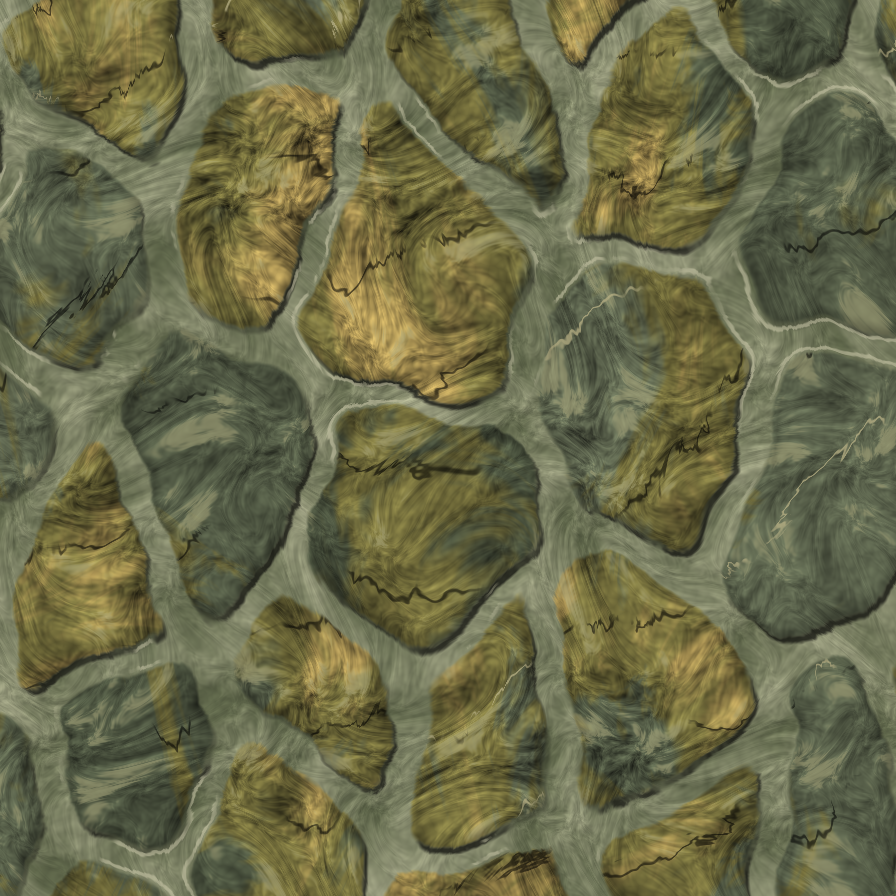
A three.js fragment shader for this texture:

```glsl
// Rubble stone wall: upright, irregular slate and ochre stones set in pale mortar.
// Staggered cellular borders shape the stones; warped layered sines stain them,
// and fine cellular grit and an upper-left light roughen the surface.

varying vec2 vUv;

vec2 hash2(vec2 c) {
  return fract(sin(vec2(dot(c, vec2(127.1, 311.7)), dot(c, vec2(269.5, 183.3)))) * 43758.545);
}

// Layered sines, each octave turned and bent by the one before; about -0.8 to 0.8
float layers(vec2 p) {
  float sum = 0.0, amp = 0.5;
  for (int i = 0; i < 6; i++) {
    p = mat2(1.5, 1.1, -1.1, 1.5) * p + 1.2 * sin(p.yx + float(i) * 1.7);
    sum += amp * sin(p.x) * cos(p.y);
    amp *= 0.68;
  }
  return sum;
}

// Distance to the nearest grain centre
float cellular(vec2 p) {
  vec2 base = floor(p);
  float nearest = 4.0;
  for (int j = -1; j <= 1; j++)
    for (int i = -1; i <= 1; i++) {
      vec2 c = base + vec2(i, j);
      nearest = min(nearest, length(c + hash2(c) - p));
    }
  return nearest;
}

// Stone centre, with every second column shifted by half a stone
vec2 site(vec2 c) {
  return c + 0.12 + 0.76 * hash2(c + 7.0) + vec2(0.0, 0.5 * mod(c.x, 2.0));
}

// x: depth inside the stone in canvas units, yz: random values of the stone
vec3 stone(vec2 uv) {
  vec2 grid = vec2(5.0, 3.7);
  vec2 bend = 0.010 * sin(uv.yx * vec2(19.0, 23.0) + 2.0) + 0.004 * sin(uv.yx * vec2(61.0, 53.0));
  vec2 p = (uv + bend) * grid;
  vec2 base = floor(p), cell = base, centre = base;
  float nearest = 20.0;
  for (int j = -2; j <= 2; j++)
    for (int i = -2; i <= 2; i++) {
      vec2 c = base + vec2(i, j);
      vec2 s = site(c);
      float d = dot(s - p, s - p);
      if (d < nearest) { nearest = d; cell = c; centre = s; }
    }

  // Soft minimum over the borders rounds the corners
  float sum = 0.0;
  for (int j = -2; j <= 2; j++)
    for (int i = -2; i <= 2; i++) {
      if (i == 0 && j == 0) continue;
      vec2 span = site(cell + vec2(i, j)) - centre;
      float border = dot(centre + 0.5 * span - p, span) / length(span * grid);
      sum += exp(-95.0 * border);
    }
  vec2 id = hash2(cell + 31.0);
  float gap = 0.011 + 0.012 * id.y;
  return vec3(-log(sum) / 95.0 - gap, id);
}

float cover(float depth) {
  return smoothstep(-0.002, 0.003, depth);
}

void main() {
  // Surface noise at several scales
  vec2 fine = vUv * 19.0;
  float rough = layers(fine);
  float relief = rough - layers(fine + vec2(-0.06, 0.08));
  float patches = layers(vUv * 5.0 + 3.0);
  float grit = cellular(vUv * 85.0 + 0.5 * rough);

  // Stone outline, and the same outline seen toward the light
  vec3 here = stone(vUv);
  float chip = 0.006 * rough + 0.003 * patches;
  float depth = here.x + chip;
  float mask = cover(depth);
  float slope = cover(stone(vUv + vec2(-0.004, 0.007)).x + chip) - mask;
  vec2 id = here.yz;

  // Mortar: pale sandy ridges with grey-green stains
  float pale = 0.45 + 0.5 * rough + 0.35 * patches;
  vec3 mortar = mix(vec3(0.37, 0.40, 0.29), vec3(0.62, 0.63, 0.51), clamp(pale, 0.0, 1.0));
  mortar *= 1.04 - 0.12 * grit + 0.22 * relief;

  // Stone: slate, olive and ochre, mixed by stone and by stain
  float stain = layers(vUv * vec2(9.0, 6.0) + id * 20.0);
  float warmth = id.x + 0.65 * stain + 0.25 * patches;
  vec3 slate = mix(vec3(0.25, 0.28, 0.21), vec3(0.38, 0.41, 0.32), id.y);
  vec3 olive = vec3(0.41, 0.39, 0.21);
  vec3 ochre = vec3(0.60, 0.51, 0.29);
  vec3 rock = mix(slate, olive, smoothstep(0.25, 0.60, warmth));
  rock = mix(rock, ochre, 0.85 * smoothstep(0.72, 1.25, warmth));
  float coarse = mix(0.55, 1.0, id.x);
  rock *= 1.06 + coarse * (0.55 * rough + 0.5 * relief - 0.30 * (grit - 0.4));
  rock = mix(rock, vec3(0.59, 0.58, 0.43), 0.6 * smoothstep(0.35, 0.75, rough - 0.3 * patches));

  // Dark cracks and a few cream veins across the stones
  float angle = 1.2 + 1.6 * id.y;
  float run = dot(vUv, vec2(cos(angle), sin(angle))) * 24.0 + id.x * 9.0;
  float seam = abs(sin(run + 0.9 * stain + 0.5 * patches)) / 24.0;
  float crack = (1.0 - smoothstep(0.0008, 0.004, seam)) * smoothstep(-0.05, 0.25, stain);
  rock *= 1.0 - 0.55 * crack;
  float vein = (1.0 - smoothstep(0.0006, 0.003, seam)) * smoothstep(0.1, 0.3, -stain);
  rock = mix(rock, vec3(0.72, 0.69, 0.52), 0.75 * vein * step(0.55, id.y));

  // Set stones in mortar, then shade lower edges and light upper ones
  vec3 color = mix(mortar, rock, mask);
  float worn = smoothstep(-0.45, 0.25, patches + 0.4 * rough);
  color *= 1.0 - 0.68 * max(slope, 0.0) * mix(0.35, 1.0, worn);
  color *= 1.0 + 0.18 * max(-slope, 0.0);
  color *= 1.0 - 0.22 * mask * (1.0 - smoothstep(0.0, 0.018, depth));

  // Broken white lime line beside some stones
  float lime = 1.0 - smoothstep(0.0008, 0.003, abs(depth + 0.005));
  lime *= smoothstep(0.15, 0.45, layers(vUv * 4.0 + 11.0));
  color = mix(color, vec3(0.78, 0.77, 0.65), 0.6 * lime);

  gl_FragColor = vec4(clamp(color, 0.0, 1.0), 1.0);
}
```
